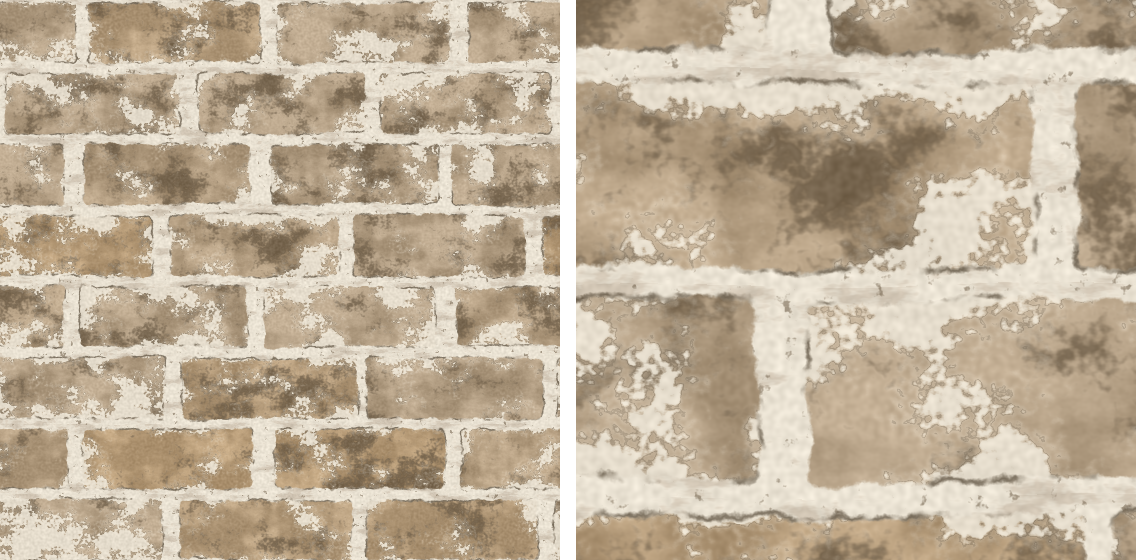
Left: the whole. Right: its middle third, enlarged.
Give the GLSL for this texture, as a WebGL 2 fragment shader.

```glsl
#version 300 es
precision highp float;

uniform vec2 u_resolution;
out vec4 fragColor;

const vec3 LIME = vec3(0.92, 0.89, 0.83);
const vec3 MORTAR_SHADE = vec3(0.79, 0.74, 0.67);
const vec3 SAND = vec3(0.77, 0.69, 0.585);
const vec3 CLAY = vec3(0.64, 0.56, 0.455);
const vec3 UMBER = vec3(0.42, 0.355, 0.27);
const vec3 CRACK = vec3(0.33, 0.28, 0.21);

const vec2 BRICKS = vec2(3.0, 7.88);   // bricks across, courses up
const float FIRST_COURSE = 0.079;

float hash(vec2 p) {
  vec3 q = fract(p.xyx * 0.1031);
  q += dot(q, q.yzx + 33.33);
  return fract((q.x + q.y) * q.z);
}

float cornerSlope(vec2 corner, vec2 offset) {
  float angle = 6.2832 * hash(corner);
  return dot(vec2(cos(angle), sin(angle)), offset);
}

float gradientNoise(vec2 p) {
  vec2 i = floor(p), f = p - i;
  vec2 u = f * f * f * (f * (f * 6.0 - 15.0) + 10.0);
  vec2 e = vec2(1.0, 0.0);
  float low = mix(cornerSlope(i, f), cornerSlope(i + e, f - e), u.x);
  float high = mix(cornerSlope(i + e.yx, f - e.yx), cornerSlope(i + 1.0, f - 1.0), u.x);
  return mix(low, high, u.y);
}

float fbm(vec2 p, int octaves) {
  float sum = 0.0, gain = 1.0;
  for (int k = 0; k < octaves; k++) {
    sum += gain * gradientNoise(p);
    p = p * 2.03 + 17.7;
    gain *= 0.6;
  }
  return sum;
}

float roundedBox(vec2 p, vec2 halfSize, float radius) {
  vec2 q = abs(p) - halfSize + radius;
  return length(max(q, 0.0)) + min(max(q.x, q.y), 0.0) - radius;
}

// Alternating bond with a drifting offset per course
float courseShift(float course) {
  float bond = mix(0.92, 0.40, mod(course, 2.0));
  return bond + 0.014 * course * cos((course - 6.2) * 1.35);
}

float outline(float dist, float width) {
  return 1.0 - smoothstep(0.0, width, abs(dist));
}

vec3 mortarColor(vec2 uv, float grit, float height) {
  float patches = fbm(uv * vec2(16.0, 42.0), 5) + 0.4 * grit;
  float underside = smoothstep(0.40, 0.47, height) * 0.18;
  vec3 color = mix(LIME, MORTAR_SHADE, 0.85 * smoothstep(0.0, 0.6, patches + underside));
  float pits = smoothstep(0.42, 0.75, fbm(uv * 75.0 + 9.0, 4));
  return mix(color, UMBER, 0.55 * pits);
}

vec3 brickColor(vec2 uv, vec2 id, float grit, float edge) {
  vec2 q = uv + id * vec2(5.3, 3.7);
  float tint = hash(id + 11.0) - 0.5;
  float soot = hash(id + 23.0) - 0.5;
  float wash = hash(id + 37.0) - 0.5;
  float streaks = gradientNoise(q * vec2(65.0, 7.0));

  // Fired clay with broad mottling
  float mottle = fbm(q * vec2(9.0, 12.0), 6) + 0.3 * tint + 0.2 * streaks;
  vec3 color = mix(SAND, CLAY, smoothstep(-0.4, 0.35, mottle + 0.25 * grit));
  color *= mix(vec3(1.0), vec3(1.03, 0.99, 0.92), smoothstep(0.0, 0.4, tint));

  // Scorched blotches broken up by grit
  float scorch = fbm(q * vec2(11.0, 15.0) + 31.0, 6) + 0.4 * grit + 0.4 * soot + 0.2 * streaks;
  color = mix(color, UMBER, 0.85 * smoothstep(0.0, 0.65, scorch));

  // Worn limewash, thicker towards the rim
  float rim = 0.3 * exp(edge * 110.0);
  float lime = fbm(q * vec2(10.0, 13.0) + 67.0, 7) + 0.25 * grit + 0.4 * wash + rim;
  color = mix(color, LIME, 0.3 * smoothstep(-0.05, 0.35, lime));
  color = mix(color, CRACK, 0.25 * outline(lime - 0.27, 0.05));
  return mix(color, LIME, 0.88 * smoothstep(0.28, 0.42, lime));
}

void main() {
  vec2 uv = gl_FragCoord.xy / u_resolution;
  float grit = gradientNoise(uv * 210.0) + 0.6 * gradientNoise(uv * 120.0 + 5.0);

  // Wavy courses and brick cells
  vec2 wobble = vec2(gradientNoise(uv * 8.0), gradientNoise(uv * 7.0 + 40.0));
  vec2 grid = (uv + 0.006 * wobble) * BRICKS + vec2(0.0, FIRST_COURSE);
  grid.x -= courseShift(floor(grid.y));
  vec2 id = floor(grid);
  id.x = mod(id.x, BRICKS.x);
  vec2 local = fract(grid) - 0.5;

  // Uneven brick outline in canvas units
  vec2 jitter = vec2(hash(id + 3.0), hash(id + 7.0)) - 0.5;
  vec2 joint = vec2(0.0145, 0.0105) + jitter * vec2(0.008, 0.002);
  vec2 center = local / BRICKS - jitter.yx * vec2(0.010, 0.002);
  float edge = roundedBox(center, 0.5 / BRICKS - joint, 0.007);
  edge += 0.0045 * fbm(uv * 38.0, 5);

  float brick = 1.0 - smoothstep(-0.0015, 0.0015, edge);
  vec3 color = mix(mortarColor(uv, grit, local.y), brickColor(uv, id, grit, edge), brick);

  // Broken dark cracks along the joints
  float broken = smoothstep(-0.1, 0.35, fbm(uv * 24.0 + 13.0, 4));
  color = mix(color, CRACK, 0.7 * broken * outline(edge - 0.001, 0.0028));

  color += 0.07 * grit;
  fragColor = vec4(clamp(color, 0.0, 1.0), 1.0);
}
```
